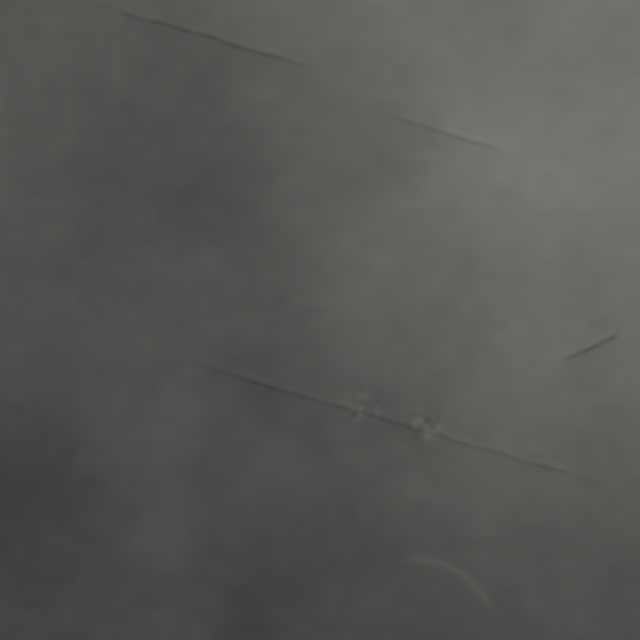
Reproduce this texture procedurally as a three.js fragment shader.

```glsl
// Worn dark grey slab: a soft diagonal light falloff under cloudy mottling,
// crossed by a few shallow tapered scratches with pitted grain.
// Light is a bilinear blend plus glows; mottling is value noise; scratches loop.

#define SCRATCH_COUNT 5
#define SCRATCH_ANGLE -0.285
#define SCRATCH_WIDTH 0.0036
#define SCRATCH_DEPTH 0.034
#define CLOUD_SCALE 5.5
#define CLOUD_AMOUNT 0.095
#define GRAIN_SCALE 48.0
#define GRAIN_AMOUNT 0.014
#define PIT_SCALE 105.0
#define PIT_AMOUNT 0.12
#define DARK_TINT vec3(1.0, 1.0, 0.98)
#define LIGHT_TINT vec3(1.01, 0.997, 0.957)

varying vec2 vUv;

float hash(vec2 p) {
  vec3 q = fract(vec3(p.xyx) * 0.1031);
  q += dot(q, q.yzx + 33.33);
  return fract((q.x + q.y) * q.z);
}

float noise(vec2 p) {
  vec2 cell = floor(p);
  vec2 f = fract(p);
  f = f * f * (3.0 - 2.0 * f);
  float low = mix(hash(cell), hash(cell + vec2(1.0, 0.0)), f.x);
  float high = mix(hash(cell + vec2(0.0, 1.0)), hash(cell + 1.0), f.x);
  return mix(low, high, f.y);
}

// Layered noise, centred on zero
float clouds(vec2 p) {
  float sum = 0.0;
  float gain = 0.5;
  for (int i = 0; i < 4; i++) {
    sum += gain * (noise(p) - 0.5);
    p = mat2(0.8, 0.6, -0.6, 0.8) * p * 2.03 + 17.3;
    gain *= 0.5;
  }
  return sum;
}

float glow(vec2 p, vec2 centre, float radius) {
  vec2 d = (p - centre) / radius;
  return exp(-dot(d, d));
}

// Broad light, strongest at the upper right
float slabLight(vec2 p) {
  float light = mix(mix(0.247, 0.297, p.x), mix(0.335, 0.445, p.x), p.y);
  light += 0.048 * glow(p, vec2(0.84, 0.63), 0.32);
  return light - 0.040 * glow(p, vec2(0.27, 0.74), 0.20);
}

// Brightness change from one scratch, in its own rotated frame
float scratch(vec2 p, float index) {
  float size = fract(0.65 - 0.2 * index);
  float rising = 1.0 - step(0.1, size);
  float pale = step(0.2, size) * (1.0 - step(0.3, size));
  float halfLength = 0.055 + 0.50 * size * size * size + 0.035 * pale;

  // Golden-ratio spread; the pale scuff slips to the lower edge
  vec2 centre = vec2(0.3 + 0.6 * fract(0.05 + 0.618 * index), 0.94 - 0.15 * index);
  centre += pale * vec2(0.24, -0.54) + rising * vec2(0.08, -0.035);
  float angle = SCRATCH_ANGLE + 0.75 * rising - 0.25 * pale;
  vec2 axis = vec2(cos(angle), sin(angle));
  vec2 d = p - centre;
  vec2 q = vec2(dot(d, axis), dot(d, vec2(-axis.y, axis.x)));

  // Slight bow and wobble, tapering to both ends
  q.y += pale * (4.0 * q.x * q.x - 0.008);
  q.y += 0.004 * (noise(vec2(q.x * 28.0, index * 7.0)) - 0.5);
  float taper = 1.0 - smoothstep(0.6, 1.0, abs(q.x) / halfLength);
  float wear = 0.5 + 0.7 * noise(vec2(q.x * 45.0, index * 5.0 + 2.0));

  float width = SCRATCH_WIDTH * (1.0 + 0.7 * pale);
  float groove = exp(-q.y * q.y / (width * width));
  float lip = exp(-pow((q.y - 2.2 * width) / (1.3 * width), 2.0));
  float shade = smoothstep(-0.05, 0.0, q.y) * (1.0 - smoothstep(-0.002, 0.004, q.y));
  float change = groove * mix(-1.0 - 0.9 * rising, 0.8, pale);
  change += (0.35 * lip - 0.25 * shade) * (1.0 - pale);
  change *= SCRATCH_DEPTH * taper * wear;

  // Two pitted patches on the longest scratch
  float patches = glow(vec2(abs(q.x), q.y), vec2(0.052, 0.006), 0.024);
  float pits = noise(p * PIT_SCALE + index) - 0.5;
  return change + PIT_AMOUNT * pits * patches * step(0.7, size);
}

void main() {
  float value = slabLight(vUv);
  value += CLOUD_AMOUNT * clouds(vUv * CLOUD_SCALE + 3.7);
  value += GRAIN_AMOUNT * (noise(vUv * vec2(0.8, 1.1) * GRAIN_SCALE) - 0.5);
  for (int i = 0; i < SCRATCH_COUNT; i++) {
    value += scratch(vUv, float(i));
  }
  vec3 tint = mix(DARK_TINT, LIGHT_TINT, smoothstep(0.26, 0.42, value));
  gl_FragColor = vec4(value * tint, 1.0);
}
```
